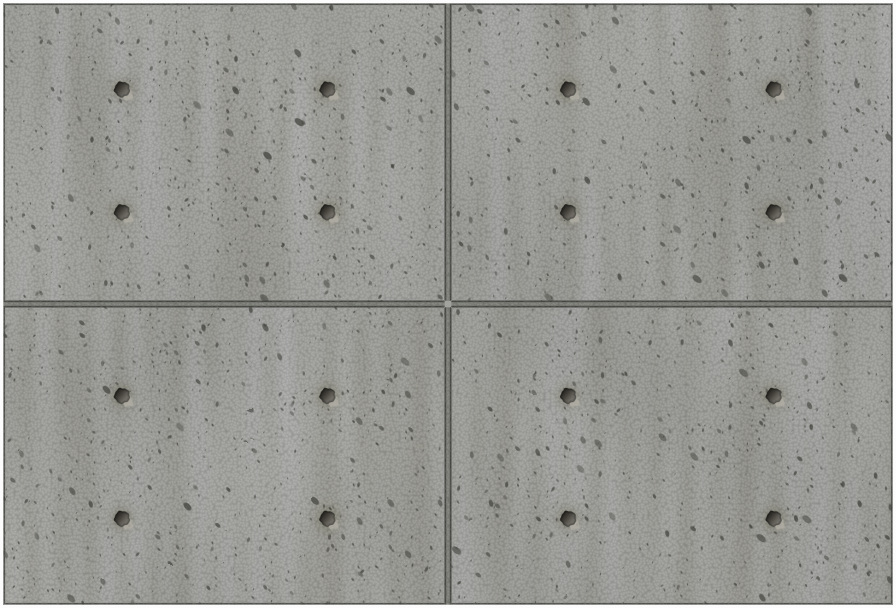
Give the GLSL for this texture, as a Shadertoy shader.

```glsl
// Four cast concrete panels with tie holes, double seam lines, streaks and pores.
#define CONCRETE vec3(0.605, 0.605, 0.590)
#define LINE_COLOR vec3(0.25, 0.26, 0.24)
#define GROOVE_COLOR vec3(0.50, 0.50, 0.48)
#define MARGIN 0.0068
#define SEAM_HALF 0.0044
#define LINE_HALF 0.0014
#define HOLE_RADIUS 0.0128
#define HOLE_MIDDLE vec2(0.367, 0.252)
#define HOLE_SPREAD vec2(0.169, 0.101)
#define STREAKS 0.013
#define GRAIN 0.11
#define PORE_DENSITY 0.17

vec2 hash2(vec2 p) {
    vec3 a = fract(p.xyx * vec3(0.1031, 0.1030, 0.0973));
    a += dot(a, a.yzx + 33.33);
    return fract((a.xx + a.yz) * a.zy);
}

// Distance to the nearest scattered cell point
float cellular(vec2 p) {
    vec2 cell = floor(p), f = p - cell;
    float nearest = 2.0;
    for (int y = -1; y <= 1; y++)
        for (int x = -1; x <= 1; x++) {
            vec2 o = vec2(x, y);
            nearest = min(nearest, length(o + hash2(cell + o + 40.0) - f));
        }
    return nearest;
}

// Tall vertical bands that drift and fade along their length
float streaks(vec2 p, float seed) {
    float sum = 0.0, freq = 11.0;
    for (int i = 0; i < 6; i++) {
        float k = float(i) + seed;
        float fade = 0.6 + 0.4 * sin(p.y * (5.0 + 2.0 * float(i)) + k * 4.1 + p.x * 3.0);
        sum += fade * sin(p.x * freq + 0.9 * sin(p.y * 4.0 + k) + k * 2.7);
        freq *= 1.63;
    }
    return sum;
}

// Sparse, slanted air pockets, at most one per grid cell
float pores(vec2 p, float scale, float chance, float aa) {
    vec2 g = p * scale, cell = floor(g);
    vec2 where = hash2(cell + scale), kind = hash2(cell + scale + 71.0);
    vec2 d = (g - cell - mix(vec2(0.25), vec2(0.75), where)) / scale;
    float angle = 0.7 + 1.8 * kind.y;
    d = mat2(cos(angle), -sin(angle), sin(angle), cos(angle)) * d;
    float radius = mix(0.09, 0.22, kind.y * kind.y) / scale;
    float dist = length(d * vec2(0.65, 1.15)) - radius;
    return step(kind.x, chance) * (1.0 - smoothstep(-aa, aa, dist)) * mix(0.5, 1.0, where.x);
}

// Recessed tie hole: stain, chipped rim, shaded bowl
vec3 tieHole(vec3 col, vec2 h, float aa) {
    float angle = atan(h.y, h.x);
    float r = length(h) + 0.0007 * sin(angle * 5.0 + 1.0) + 0.0004 * sin(angle * 9.0);
    float stain = exp(-dot(h, h) / 0.00034);
    col *= 1.0 - stain * vec3(0.16, 0.17, 0.24);
    float chip = length(h - vec2(0.010, -0.010)) + 0.0012 * sin(angle * 11.0);
    col = mix(col, vec3(0.70, 0.69, 0.65), 0.8 * (1.0 - smoothstep(0.006, 0.009 + aa, chip)));
    float light = smoothstep(-0.013, 0.013, dot(h, vec2(0.75, -0.66)));
    vec3 bowl = mix(vec3(0.17, 0.16, 0.14), vec3(0.46, 0.45, 0.42), light);
    bowl *= 1.0 - 0.3 * smoothstep(0.6, 1.0, r / HOLE_RADIUS);
    return mix(col, bowl, 1.0 - smoothstep(-aa, aa, r - HOLE_RADIUS));
}

void mainImage(out vec4 fragColor, in vec2 fragCoord) {
    float aa = 0.8 / iResolution.y;
    vec2 p = fragCoord / iResolution.y;
    vec2 halfSize = 0.5 * iResolution.xy / iResolution.y;
    vec2 c = p - halfSize, q = abs(c);
    vec2 side = vec2(c.x < 0.0 ? -1.0 : 1.0, c.y < 0.0 ? -1.0 : 1.0);

    // Concrete tone: streaks, broad clouds and fine grain
    float seed = dot(side, vec2(1.7, 3.1)) + 6.0;
    float band = streaks(p, seed);
    float cloud = sin(p.x * 7.0 + 2.0 * sin(p.y * 5.0 + seed)) * sin(p.y * 6.0 + p.x * 4.0 + seed);
    float grain = cellular(p * 210.0) - 0.45;
    vec3 col = CONCRETE + STREAKS * band * vec3(0.9, 0.95, 1.2);
    col += 0.016 * cloud - GRAIN * grain;

    // Pores gather in loose patches
    float patches = 0.65 + 0.35 * sin(p.x * 13.0 + 3.0 * sin(p.y * 9.0)) * sin(p.y * 15.0 + p.x * 5.0);
    float scale = 38.0;
    for (int i = 0; i < 3; i++) {
        float pit = pores(p + 0.37 * float(i), scale, PORE_DENSITY * patches, aa);
        col = mix(col, vec3(0.27, 0.27, 0.25), 0.8 * pit);
        scale *= 1.65;
    }

    // Two by two holes in each panel
    vec2 nearest = HOLE_MIDDLE + HOLE_SPREAD * (step(HOLE_MIDDLE, q) * 2.0 - 1.0);
    col = tieHole(col, c - side * nearest, aa);

    // Seams, pale crossing and panel outlines
    vec2 inner = q - SEAM_HALF, outer = halfSize - MARGIN - q;
    float seam = min(inner.x, inner.y), rim = min(outer.x, outer.y);
    float crossing = 1.0 - smoothstep(-aa, aa, max(inner.x, inner.y) - 0.001);
    vec3 groove = GROOVE_COLOR - GRAIN * grain;
    col = mix(col, groove, 1.0 - smoothstep(-aa, aa, seam));
    float edge = abs(min(seam, rim)) - LINE_HALF;
    float wear = 0.85 - 0.5 * grain;
    col = mix(col, LINE_COLOR, clamp(wear, 0.0, 1.0) * (1.0 - smoothstep(-aa, aa, edge)));
    col = mix(col, CONCRETE + 0.03, crossing);

    // White surround
    col = mix(col, vec3(0.99), 1.0 - smoothstep(-aa, aa, rim + LINE_HALF));
    fragColor = vec4(clamp(col, 0.0, 1.0), 1.0);
}
```
